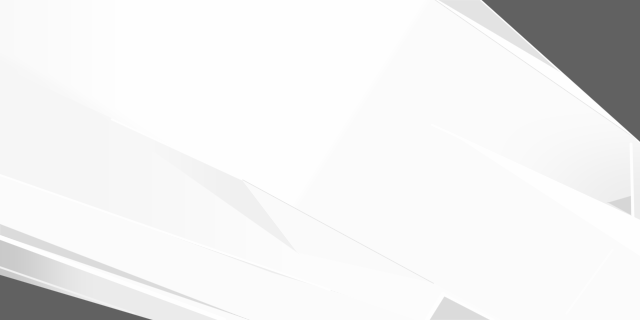
Write a Shadertoy shader that draws this background.

```glsl
#define BACKDROP 0.38
#define SHEET 0.98
#define WHITE 0.998
#define HAIRLINE 0.0022
#define RIM 0.006

// Signed distance to the line a-b, positive on its left
float leftOf(vec2 p, vec2 a, vec2 b) {
    vec2 d = normalize(b - a);
    return d.x * (p.y - a.y) - d.y * (p.x - a.x);
}

float segmentDistance(vec2 p, vec2 a, vec2 b) {
    vec2 d = b - a;
    return length(p - a - d * clamp(dot(p - a, d) / dot(d, d), 0.0, 1.0));
}

// Antialiased coverage of a distance that is positive inside
float cover(float d) {
    float pixel = 0.75 / iResolution.y;
    return smoothstep(-pixel, pixel, d);
}

// Corners run counterclockwise
float triangle(vec2 p, vec2 a, vec2 b, vec2 c) {
    return cover(min(leftOf(p, a, b), min(leftOf(p, b, c), leftOf(p, c, a))));
}

float streak(vec2 p, vec2 a, vec2 b, float width) {
    return cover(width * 0.5 - segmentDistance(p, a, b));
}

// Broad upper sheet with a faint diagonal fold
float upperSheet(vec2 p) {
    float g = mix(0.978, WHITE, smoothstep(0.0, 0.5, p.x));
    float fold = -leftOf(p, vec2(1.0, 0.479), vec2(1.302, 0.948));
    g = mix(g, SHEET, smoothstep(-0.02, 0.02, fold) * 0.8);
    float sheen = leftOf(p, vec2(0.0, 0.83), vec2(0.755, 0.44));
    return g - 0.012 * smoothstep(0.02, -0.02, sheen) * smoothstep(0.8, 0.2, p.x);
}

// Shaded panel at the right, with its bright lower seam
float rightPanel(vec2 p, float g) {
    float inside = cover(leftOf(p, vec2(1.302, 0.635), vec2(2.0, 0.31)));
    float shade = smoothstep(1.5, 2.0, p.x) * smoothstep(0.68, 0.35, p.y);
    g -= 0.055 * shade * inside;
    g = mix(g, 0.996, triangle(p, vec2(1.4, 0.59), vec2(2.0, 0.2), vec2(2.0, 0.31)));
    g = mix(g, 0.84, triangle(p, vec2(1.9, 0.367), vec2(1.972, 0.328), vec2(1.972, 0.388)));
    g = mix(g, WHITE, streak(p, vec2(1.35, 0.61), vec2(2.0, 0.31), RIM));
    g = mix(g, WHITE, streak(p, vec2(1.972, 0.55), vec2(1.978, 0.32), 0.009));
    return mix(g, WHITE, 0.7 * streak(p, vec2(1.914, 0.219), vec2(1.77, 0.02), RIM));
}

// Layered sheets below the long diagonal edge
float lowerSheets(vec2 p, float g) {
    vec2 bend = vec2(0.755, 0.44), tip = vec2(1.354, 0.115);
    float edge = max(leftOf(p, vec2(0.2, 0.70), bend), leftOf(p, bend, tip));
    float sheet = mix(0.965, 0.99, smoothstep(0.2, 1.1, p.x));
    g = mix(g, sheet, cover(-edge) * smoothstep(0.0, 0.35, p.x + 0.25));
    float wedge = triangle(p, vec2(0.3, 0.653), vec2(0.93, 0.21), bend);
    g = mix(g, mix(0.97, 0.94, smoothstep(0.4, 0.8, p.x)), wedge);
    g = mix(g, 0.982, triangle(p, bend, vec2(0.93, 0.21), tip));
    g = mix(g, 0.90, streak(p, bend, tip, HAIRLINE));
    g = mix(g, WHITE, streak(p, vec2(0.35, 0.627), bend, RIM));

    // Bright ray and the sliver under its far end
    vec2 rayStart = vec2(0.0, 0.453), rayEnd = vec2(1.03, 0.094);
    g = mix(g, 0.983, cover(-leftOf(p, rayStart, rayEnd)));
    g = mix(g, 0.93, triangle(p, vec2(0.6, 0.24), vec2(0.85, 0.148), rayEnd));
    return mix(g, WHITE, streak(p, rayStart, rayEnd, RIM));
}

// Stacked grey strips in the lower left corner
float cornerStrips(vec2 p, float g) {
    g = mix(g, 0.86, triangle(p, vec2(0.0, 0.265), vec2(0.78, 0.0), vec2(0.0, 0.30)));
    vec2 a = vec2(0.0, 0.258), b = vec2(0.70, 0.0);
    float strip = mix(0.79, 0.92, smoothstep(0.0, 0.3, p.x));
    g = mix(g, strip, cover(-leftOf(p, a, b)));
    g = mix(g, 0.95, streak(p, vec2(0.0, 0.165), vec2(0.42, 0.02), RIM));
    return mix(g, WHITE, streak(p, a, b, 0.014));
}

// Small grey pane with a bright frame at the bottom
float bottomPane(vec2 p, float g) {
    vec2 top = vec2(1.385, 0.08), left = vec2(1.335, 0.0), right = vec2(1.54, 0.0);
    g = mix(g, 0.86, triangle(p, left, right, top));
    g = mix(g, WHITE, streak(p, left, top, 0.013));
    return mix(g, WHITE, streak(p, top, right, 0.008));
}

void mainImage(out vec4 fragColor, in vec2 fragCoord) {
    vec2 p = fragCoord / iResolution.xy * vec2(2.0, 1.0);
    float g = upperSheet(p);
    g = rightPanel(p, g);
    g = lowerSheets(p, g);
    g = cornerStrips(p, g);
    g = bottomPane(p, g);

    // Top right flap
    vec2 flapTop = vec2(1.505, 1.0), flapEnd = vec2(2.0, 0.557);
    g = mix(g, WHITE, triangle(p, vec2(1.36, 1.0), flapEnd, flapTop));
    g = mix(g, 0.89, triangle(p, vec2(1.37, 1.0), vec2(1.75, 0.775), flapTop));
    g = mix(g, 0.90, streak(p, vec2(1.36, 1.0), flapEnd, HAIRLINE));
    g = mix(g, WHITE, streak(p, flapTop, flapEnd, 0.008));

    // Dark backdrop in two corners
    g = mix(g, BACKDROP, cover(leftOf(p, flapTop, flapEnd)));
    g = mix(g, BACKDROP, cover(-leftOf(p, vec2(0.0, 0.141), vec2(0.477, 0.0))));
    fragColor = vec4(vec3(g), 1.0);
}
```
